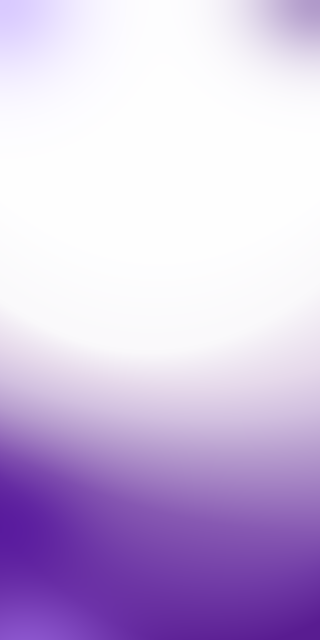
Give the GLSL for this background, as a Shadertoy shader.

```glsl
const int STOPS = 8;

// Ramp colours, from the pale top down to the deep violet base
const vec3 RAMP[STOPS] = vec3[STOPS](
    vec3(0.996, 0.996, 0.998), vec3(0.978, 0.974, 0.982),
    vec3(0.90, 0.85, 0.92), vec3(0.82, 0.75, 0.875),
    vec3(0.72, 0.62, 0.81), vec3(0.53, 0.35, 0.70),
    vec3(0.44, 0.23, 0.65), vec3(0.35, 0.11, 0.57));

// Height of each ramp colour at the left edge, centre and right edge
const vec3 HEIGHT[STOPS] = vec3[STOPS](
    vec3(0.70, 0.60, 0.70), vec3(0.53, 0.45, 0.555),
    vec3(0.46, 0.395, 0.425), vec3(0.41, 0.347, 0.36),
    vec3(0.365, 0.30, 0.30), vec3(0.295, 0.20, 0.17),
    vec3(0.255, 0.10, 0.11), vec3(0.17, 0.0, 0.03));

const vec3 LAVENDER = vec3(0.85, 0.79, 1.0);
const vec3 MAUVE = vec3(0.69, 0.60, 0.79);
const vec3 INDIGO = vec3(0.34, 0.09, 0.62);
const vec3 ORCHID = vec3(0.56, 0.35, 0.82);

const vec2 LAVENDER_SIZE = vec2(0.24, 0.115);
const vec2 MAUVE_SIZE = vec2(0.22, 0.09);
const vec2 INDIGO_SIZE = vec2(0.22, 0.09);
const vec2 ORCHID_SIZE = vec2(0.30, 0.11);
const float INDIGO_STRENGTH = 0.8;

// Soft elliptical falloff
float glow(vec2 p, vec2 center, vec2 size) {
    vec2 d = (p - center) / size;
    return exp(-dot(d, d));
}

// Parabola through the values at x = 0, 0.5 and 1
float curve(vec3 v, float x) {
    vec3 weights = vec3((2.0 * x - 1.0) * (x - 1.0),
                        4.0 * x * (1.0 - x),
                        x * (2.0 * x - 1.0));
    return dot(v, weights);
}

// Vertical gradient whose levels bend across the canvas
vec3 bentGradient(vec2 uv) {
    vec3 color = RAMP[0];
    float upper = curve(HEIGHT[0], uv.x);
    for (int i = 1; i < STOPS; i++) {
        float lower = curve(HEIGHT[i], uv.x);
        float blend = clamp((upper - uv.y) / (upper - lower), 0.0, 1.0);
        color = mix(color, RAMP[i], blend);
        upper = lower;
    }
    return color;
}

void mainImage(out vec4 fragColor, in vec2 fragCoord) {
    vec2 uv = fragCoord / iResolution.xy;
    vec3 color = bentGradient(uv);

    // Tinted upper corners
    color = mix(color, LAVENDER, glow(uv, vec2(0.0, 1.0), LAVENDER_SIZE));
    color = mix(color, MAUVE, glow(uv, vec2(1.0, 1.0), MAUVE_SIZE));

    // Dark pool and brighter light at the lower left
    color = mix(color, INDIGO,
                INDIGO_STRENGTH * glow(uv, vec2(0.02, 0.17), INDIGO_SIZE));
    color = mix(color, ORCHID, glow(uv, vec2(0.08, -0.03), ORCHID_SIZE));

    fragColor = vec4(color, 1.0);
}
```
